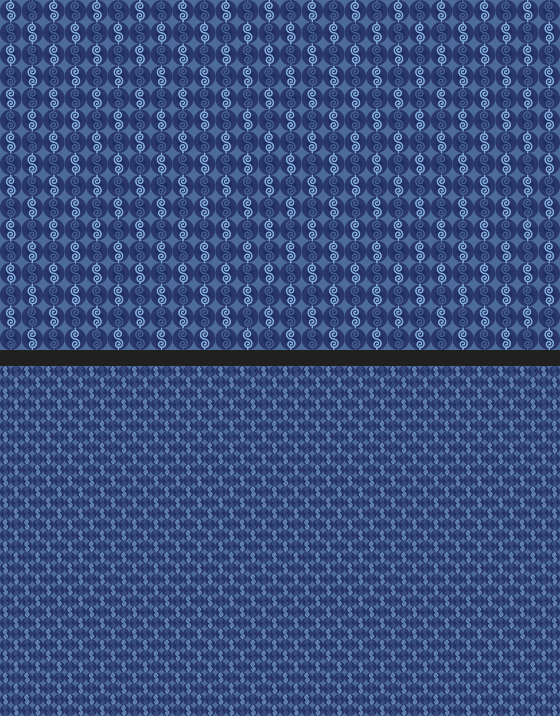
Top: one tile. Bottom: repeated 2 by 2.
This pattern is drawn by a WebGL 2 fragment shader. Its source:

```glsl
#version 300 es
precision highp float;
// Draws columns of linked S scrolls, alternately bright and dim, over dark touching discs.

uniform vec2 u_resolution;
out vec4 fragColor;

const vec2 REPEATS = vec2(26.0, 16.0); // both even, so the checker wraps
const float TAU = 6.2831853;

const vec3 GROUND = vec3(0.30, 0.415, 0.605);
const vec3 DISC_CORE = vec3(0.125, 0.175, 0.375);
const vec3 DISC_RIM = vec3(0.16, 0.22, 0.41);
const vec3 SCROLL_DIM = vec3(0.27, 0.375, 0.565);
const vec3 SCROLL_BRIGHT = vec3(0.52, 0.69, 0.87);

// Coverage of a shape from its signed distance
float coverage(float dist, float pixel) {
    return 1.0 - smoothstep(-0.55 * pixel, 0.55 * pixel, dist);
}

// Distance to a clockwise spiral that starts below its centre and winds inward
float spiralDistance(vec2 p, float radius, float pitch, float turns) {
    float turn = fract(-0.25 - atan(p.y, p.x) / TAU);
    float len = length(p);
    float endAngle = -TAU * (0.25 + turns);
    vec2 tip = (radius - pitch * turns) * vec2(cos(endAngle), sin(endAngle));
    float dist = min(distance(p, tip) - 0.01, distance(p, vec2(0.0, -radius)));
    for (int i = 0; i < 2; i++) {
        float t = turn + float(i);
        if (t <= turns) dist = min(dist, abs(len - radius + pitch * t));
    }
    return dist;
}

// Two spirals joined by half-turn symmetry, with short links above and below
float scrollDistance(vec2 p, float halfWidth) {
    const float RADIUS = 0.22;
    const float PITCH = 0.12;
    const float TURNS = 1.5;
    vec2 centre = vec2(0.0, RADIUS);
    float curls = min(spiralDistance(p - centre, RADIUS, PITCH, TURNS),
                      spiralDistance(-p - centre, RADIUS, PITCH, TURNS));
    float linkStart = 2.0 * RADIUS - 0.5 * PITCH;
    float link = length(vec2(p.x, min(abs(p.y) - linkStart, 0.0)));
    return min(curls, link) - halfWidth;
}

void main() {
    vec2 grid = gl_FragCoord.xy / u_resolution * REPEATS;
    vec2 cell = floor(grid);
    vec2 local = fract(grid) - 0.5;
    float pixel = max(REPEATS.x / u_resolution.x, REPEATS.y / u_resolution.y);

    // Touching discs leave four-pointed stars of ground between them
    float discRadius = length(local);
    vec3 discColor = mix(DISC_CORE, DISC_RIM, smoothstep(0.2, 0.36, discRadius));
    vec3 color = mix(GROUND, discColor, coverage(discRadius - 0.5, pixel));

    // Scrolls alternate like a checkerboard
    float bright = mod(cell.x + cell.y, 2.0);
    vec3 scrollColor = mix(SCROLL_DIM, SCROLL_BRIGHT, bright);
    float scroll = scrollDistance(local, 0.034);
    color = mix(color, scrollColor, coverage(scroll, pixel));

    fragColor = vec4(color, 1.0);
}
```
